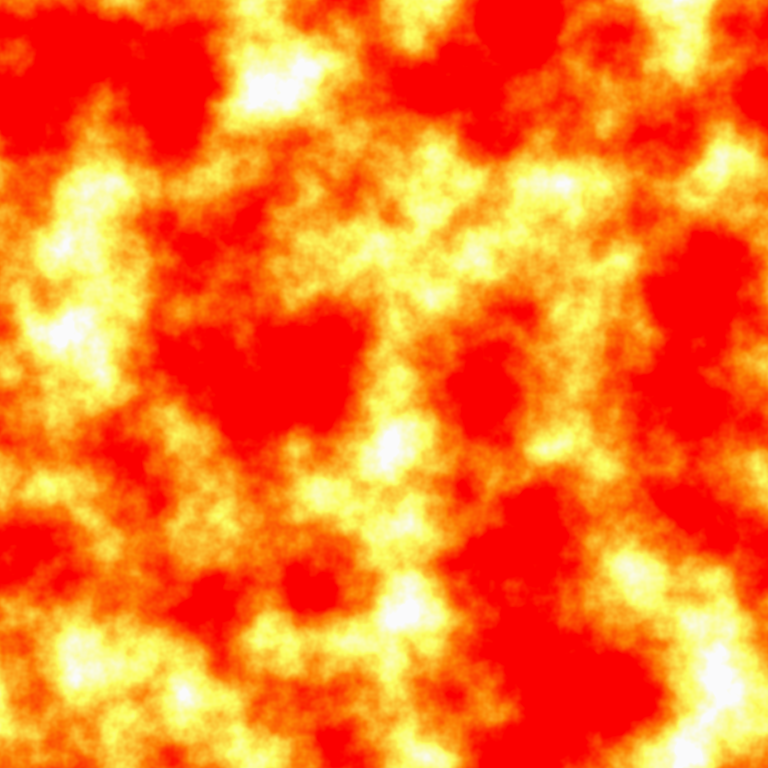
Give the GLSL for this texture, as a Shadertoy shader.

```glsl
// Sine-free integer hash of a wrapped cell and octave, 0 to 1
float hash(vec2 cell, int octave) {
    uvec3 v = uvec3(uvec2(cell), uint(octave) + 11u);
    v = v * 1664525u + 1013904223u;
    v.x += v.y * v.z; v.y += v.z * v.x; v.z += v.x * v.y;
    v ^= v >> 16u;
    v.x += v.y * v.z; v.y += v.z * v.x; v.z += v.x * v.y;
    return float(v.z >> 8u) / 16777216.0;
}

// Slope contributed by one lattice corner, pointing in a random direction
float cornerSlope(vec2 cell, vec2 offset, float period, int octave) {
    float angle = 6.28319 * hash(mod(cell, period), octave);
    return dot(vec2(cos(angle), sin(angle)), offset);
}

// Gradient noise that wraps after a whole number of cells
float gradientNoise(vec2 p, float period, int octave) {
    vec2 cell = floor(p), f = p - cell, e = vec2(1, 0);
    vec2 w = f * f * f * (f * (f * 6.0 - 15.0) + 10.0);
    float bottom = mix(cornerSlope(cell, f, period, octave),
                       cornerSlope(cell + e.xy, f - e.xy, period, octave), w.x);
    float top = mix(cornerSlope(cell + e.yx, f - e.yx, period, octave),
                    cornerSlope(cell + e.xx, f - e.xx, period, octave), w.x);
    return mix(bottom, top, w.y);
}

// Broad blobs with progressively finer, weaker grain
float cloud(vec2 uv) {
    float sum = 0.0, freq = 5.0, amplitude = 1.0;
    for (int i = 0; i < 6; i++) {
        vec2 shift = vec2(0.37, 0.61) * float(i);
        sum += amplitude * gradientNoise(uv * freq + shift, freq, i);
        freq *= 2.0;
        amplitude *= 0.53;
    }
    return sum;
}

// Heat ramp: red, orange, yellow, white at 0, 1, 2, 3
vec3 fireRamp(float heat) {
    vec3 red = vec3(0.985, 0.0, 0.0), orange = vec3(0.985, 0.5, 0.02);
    vec3 yellow = vec3(0.985, 0.985, 0.37), white = vec3(0.98, 0.98, 0.985);
    vec3 col = mix(red, orange, clamp(heat, 0.0, 1.0));
    col = mix(col, yellow, clamp(heat - 1.0, 0.0, 1.0));
    return mix(col, white, clamp(heat - 2.0, 0.0, 1.0));
}

void mainImage(out vec4 fragColor, in vec2 fragCoord) {
    vec2 uv = fragCoord / iResolution.xy;
    float heat = 0.93 + 3.65 * cloud(uv);
    fragColor = vec4(fireRamp(heat), 1.0);
}
```
